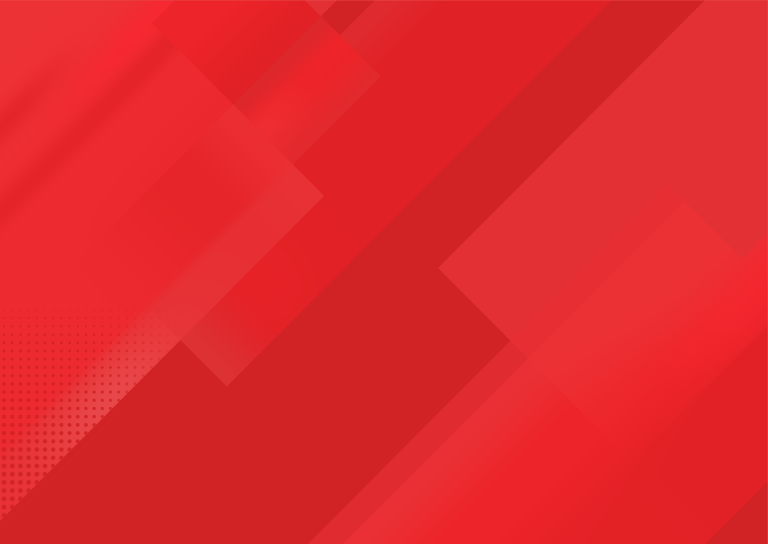
Give the GLSL for this background, as a Shadertoy shader.

```glsl
// Overlapping translucent red panels cut along two 45 degree diagonals.
// Each panel is a product of soft half-plane masks, shaded by smooth ramps
// and gaussian streaks; a halftone dot grid fades in at the lower left.

const vec3 DARK   = vec3(0.82, 0.135, 0.145);
const vec3 RED    = vec3(0.88, 0.13, 0.148);
const vec3 BRIGHT = vec3(0.93, 0.14, 0.16);
const vec3 VIVID  = vec3(0.975, 0.15, 0.19);
const vec3 ROSE   = vec3(0.89, 0.19, 0.205);
const vec3 CORAL  = vec3(0.93, 0.195, 0.21);
const vec3 PALE   = vec3(0.91, 0.28, 0.29);

// Panel borders: ACROSS grows to the lower right, ALONG to the upper right.
const float ASPECT        = 1.417;
const float TOP_ACROSS    = 0.622;
const float TOP_ALONG     = 0.562;
const float LEFT_ACROSS   = 0.958;
const float LEFT_ALONG    = 0.238;
const float SHORT_ACROSS  = 0.843;
const float MID_START     = 0.692;
const float MID_END       = 1.129;
const float MID_ALONG     = -0.292;
const float RIGHT_ACROSS  = 1.301;
const float RIGHT_ALONG   = 0.3155;
const float LOW_ACROSS    = 1.568;
const float LOW_ALONG     = 0.893;
const float STRIPE_ACROSS = 1.845;
const float FOLD_ACROSS   = 2.015;
const float CORNER_ACROSS = 2.301;

const float DOT_PITCH  = 0.0151;
const float DOT_RADIUS = 0.0045;
const float RIM_WIDTH  = 0.002;

// Antialiased half plane, one where v lies above the border.
float above(float v, float border) {
    return clamp((v - border) * iResolution.y / 1.414 + 0.5, 0.0, 1.0);
}

float below(float v, float border) {
    return 1.0 - above(v, border);
}

float streak(float v, float center, float width) {
    float d = (v - center) / width;
    return exp(-d * d);
}

vec3 middlePanel(float t, float s) {
    vec3 c = mix(vec3(0.875, 0.17, 0.185), RED, smoothstep(MID_START, 0.85, t));
    c = mix(c, BRIGHT, 0.45 * streak(s, -0.04, 0.13) * streak(t, 1.0, 0.14));
    return mix(c, vec3(0.865, 0.195, 0.205), smoothstep(-0.08, MID_ALONG, s));
}

vec3 shortPanel(float t, float s) {
    vec3 c = mix(vec3(0.865, 0.155, 0.17), BRIGHT, smoothstep(0.63, 0.71, t));
    c = mix(c, CORAL, 0.7 * smoothstep(0.45, 0.24, s) * smoothstep(0.65, 0.72, t));
    return mix(c, vec3(0.885, 0.16, 0.175), smoothstep(0.72, SHORT_ACROSS, t));
}

vec3 leftPanel(float t, float s) {
    vec3 c = mix(CORAL, vec3(0.93, 0.165, 0.185), smoothstep(0.1, 0.5, t));
    c = mix(c, RED, 0.7 * streak(t, 0.235, 0.035) * smoothstep(0.1, -0.2, s));
    c = mix(c, VIVID, 0.8 * streak(t, 0.32, 0.05) * smoothstep(-0.2, 0.2, s));
    c = mix(c, RED, 0.75 * streak(t, 0.39, 0.035));
    // Deeper field beyond the top strip, rosy near its upper end
    float field = above(t, TOP_ACROSS);
    float upper = smoothstep(-0.45, 0.05, s);
    c = mix(c, RED, 0.6 * upper * mix(0.4 * smoothstep(0.5, 0.62, t), 1.0, field));
    c = mix(c, CORAL, 0.75 * field * smoothstep(0.03, LEFT_ALONG, s));
    // Lighter lower band, palest toward the halftone corner
    float band = smoothstep(0.82, 0.86, t);
    c = mix(c, vec3(0.905, 0.195, 0.21), 0.8 * band);
    return mix(c, PALE, band * streak(s, -0.53, 0.24) * smoothstep(0.8, 0.94, t));
}

vec3 lowerPanel(float t, float s) {
    vec3 c = mix(vec3(0.88, 0.17, 0.19), CORAL, 0.75 * above(t, 1.633));
    float bend = t - 0.12 * smoothstep(0.2, 0.9, s);
    c = mix(c, BRIGHT, smoothstep(1.65, 1.84, bend));
    c = mix(c, VIVID, 0.85 * streak(t, 1.96, 0.09) * smoothstep(0.4, 0.85, s));
    c = mix(c, RED, 0.75 * smoothstep(1.88, 2.1, t));
    return mix(c, RED, 0.8 * above(t, FOLD_ACROSS) * smoothstep(-0.1, 0.7, s));
}

// Dot coverage; dots grow toward the lower left.
float halftone(vec2 p) {
    vec2 cell = (fract(p / DOT_PITCH) - 0.5) * DOT_PITCH;
    float grow = smoothstep(0.46, 0.1, p.y) * smoothstep(0.42, 0.0, p.x);
    float radius = DOT_RADIUS * mix(0.5, 1.0, grow);
    float fade = smoothstep(0.48, 0.36, p.y) * smoothstep(0.4, 0.15, p.x);
    return fade * clamp((radius - length(cell)) * iResolution.y + 0.5, 0.0, 1.0);
}

void mainImage(out vec4 fragColor, in vec2 fragCoord) {
    vec2 p = fragCoord / iResolution.xy * vec2(ASPECT, 1.0);
    float t = p.x - p.y + 1.0;
    float s = p.x + p.y - 1.0;

    // Central strip and the panels above it
    float middle = above(t, MID_START) * below(t, MID_END) * above(s, MID_ALONG);
    vec3 color = mix(DARK, middlePanel(t, s), middle);
    color = mix(color, shortPanel(t, s), below(t, SHORT_ACROSS) * below(s, TOP_ALONG));
    vec3 top = mix(RED, BRIGHT, smoothstep(0.6, 0.42, t));
    top = mix(top, ROSE, above(s, TOP_ALONG));
    color = mix(color, top, below(t, TOP_ACROSS));

    // Large left panel with the strip end showing through, then dots
    float left = below(t, LEFT_ACROSS) * max(below(s, LEFT_ALONG), below(t, 0.323));
    color = mix(color, leftPanel(t, s), left);
    float through = left * above(t, SHORT_ACROSS) * above(s, MID_ALONG);
    color = mix(color, ROSE, 0.35 * through * smoothstep(0.0, MID_ALONG, s));
    color = mix(color, DARK, 0.9 * left * halftone(p));

    // Right panels, with the upper one tinting their overlap
    float right = above(t, RIGHT_ACROSS) * above(s, RIGHT_ALONG);
    color = mix(color, ROSE, right);
    float low = above(t, LOW_ACROSS) * max(below(s, LOW_ALONG), above(t, STRIPE_ACROSS));
    color = mix(color, lowerPanel(t, s), low);
    color = mix(color, CORAL, 0.5 * low * right * smoothstep(2.0, 1.75, t));
    color = mix(color, DARK, above(t, CORNER_ACROSS));

    // Thin pale rim along the top and right
    float rim = max(step(1.0 - RIM_WIDTH, p.y), step(ASPECT - RIM_WIDTH, p.x));
    color = mix(color, PALE, 0.5 * rim);
    fragColor = vec4(color, 1.0);
}
```
